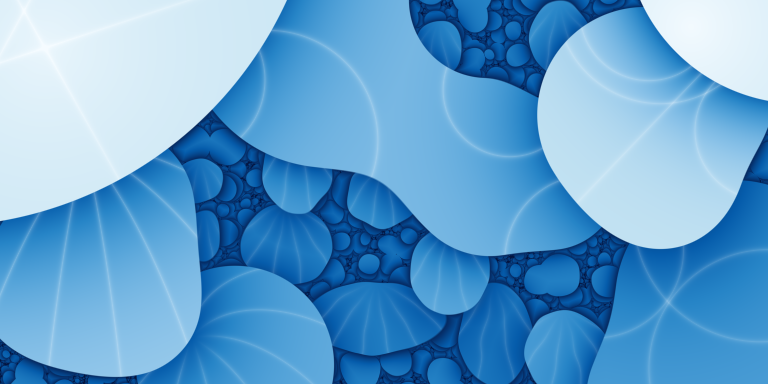
Reproduce this background procedurally as a Shadertoy shader.

```glsl
const vec3 PALETTE[7] = vec3[7](
    vec3(0.01, 0.08, 0.25), vec3(0.02, 0.20, 0.44), vec3(0.02, 0.36, 0.67),
    vec3(0.15, 0.52, 0.78), vec3(0.33, 0.64, 0.85), vec3(0.54, 0.76, 0.91),
    vec3(0.77, 0.89, 0.95));
const vec3 GLOW_COLOUR = vec3(0.96, 0.985, 1.0);
const float STROKE_WIDTH = 0.006;
const float STROKE_STRENGTH = 0.3;
const int LOBE_OCTAVES = 7;
const float LOBE_SIZE = 0.11;
const float LOBE_SHRINK = 0.63;
const float WARP = 0.012;

// Petals: centre and radii, front to back
const int PETAL_COUNT = 11;
const vec4 PETALS[PETAL_COUNT] = vec4[PETAL_COUNT](
    vec4(1.172, 0.297, 0.104, 0.117), vec4(0.773, 0.552, 0.091, 0.109),
    vec4(0.997, 0.492, 0.094, 0.086), vec4(1.474, 0.083, 0.109, 0.109),
    vec4(1.458, 0.901, 0.078, 0.099), vec4(1.141, 0.875, 0.062, 0.073),
    vec4(0.521, 0.531, 0.060, 0.057), vec4(0.529, 0.388, 0.047, 0.065),
    vec4(0.747, 0.362, 0.120, 0.104), vec4(0.977, 0.172, 0.182, 0.094),
    vec4(1.289, 0.128, 0.094, 0.135));

struct Canvas { vec3 colour; float open; float front; };

vec3 palette(float tone) {
    float s = clamp(tone, 0.0, 1.0) * 6.0;
    int i = min(int(s), 5);
    return mix(PALETTE[i], PALETTE[i + 1], s - float(i));
}

vec2 hash2(vec2 p) {
    vec3 q = fract(p.xyx * vec3(0.1031, 0.1030, 0.0973));
    q += dot(q, q.yzx + 33.33);
    return fract((q.xx + q.yz) * q.zy);
}

float gradientNoise(vec2 p) {
    vec2 i = floor(p), f = p - i, u = f * f * (3.0 - 2.0 * f);
    vec2 e = vec2(0.0, 1.0);
    float a = dot(hash2(i) - 0.5, f);
    float b = dot(hash2(i + e.yx) - 0.5, f - e.yx);
    float c = dot(hash2(i + e) - 0.5, f - e);
    float d = dot(hash2(i + 1.0) - 0.5, f - 1.0);
    return 2.0 * mix(mix(a, b, u.x), mix(c, d, u.x), u.y);
}

// Distances
float smoothMin(float a, float b, float k) {
    float h = max(k - abs(a - b), 0.0);
    return min(a, b) - h * h / (4.0 * k);
}

float disc(vec2 p, vec3 c) { return length(p - c.xy) - c.z; }

float blob(vec2 p, vec3 a, vec3 b, vec3 c, float kab, float k) {
    return smoothMin(smoothMin(disc(p, a), disc(p, b), kab), disc(p, c), k);
}

float lobes(vec2 p, float seed) {
    vec2 cell = floor(p);
    float d = 1.0;
    for (int y = -1; y <= 1; y++)
    for (int x = -1; x <= 1; x++) {
        vec2 id = cell + vec2(x, y);
        vec2 centre = id + 0.15 + 0.7 * hash2(id + seed);
        float radius = mix(0.15, 0.56, hash2(id + seed + 57.0).x);
        d = min(d, disc(p, vec3(centre, radius)));
    }
    return d;
}

// Pale strokes
float stroke(float d) { return STROKE_STRENGTH * exp(-abs(d) / STROKE_WIDTH); }

float ray(vec2 p, vec2 a, float angle) {
    return stroke(dot(p - a, vec2(-sin(angle), cos(angle))));
}

float ring(vec2 p, float x, float y, float r) { return stroke(disc(p, vec3(x, y, r))); }

float fan(vec2 p, vec2 apex, float count, float bend) {
    vec2 q = p - apex;
    float r = length(q), a = atan(q.x, -q.y);
    float phase = a * count + bend * a * r;
    return stroke((fract(phase) - 0.5) * r / count) * smoothstep(0.0, 0.12, r);
}

// Adds a layer beneath those already drawn, dark along their seam
void paint(inout Canvas c, float d, vec2 tones, float reach, float glow) {
    float depth = 1.0 - exp(-max(c.front, 0.0) / reach);
    vec3 ink = mix(palette(mix(tones.x, tones.y, depth)), GLOW_COLOUR, clamp(glow, 0.0, 1.0));
    float edge = 0.75 / iResolution.y;
    float cover = 1.0 - smoothstep(-edge, edge, d);
    c.colour += c.open * cover * ink;
    c.open *= 1.0 - cover;
    c.front = min(c.front, d);
}

void mainImage(out vec4 fragColor, in vec2 fragCoord) {
    vec2 p = fragCoord / iResolution.y;
    Canvas c = Canvas(vec3(0.0), 1.0, 4.0);

    // Bright corner discs
    vec2 star = vec2(0.117, 0.875);
    float glow = 0.75 * exp(-2.2 * length(p - star));
    glow += ray(p, star, -1.057) + ray(p, star, 0.32) + ray(p, vec2(0.04, 0.93), 1.07);
    paint(c, disc(p, vec3(-0.171, 1.419, 1.0095)), vec2(1.0), 1.0, glow);
    glow = 0.95 * exp(-2.5 * length(p - vec2(1.8, 0.93)));
    paint(c, disc(p, vec3(2.085, 1.1875, 0.458)), vec2(1.0), 1.0, glow);

    // Pale right blob
    float d = blob(p, vec3(1.680, 0.701, 0.281), vec3(1.724, 0.539, 0.185),
                   vec3(1.875, 0.740, 0.130), 0.1, 0.1);
    glow = ray(p, vec2(1.51, 0.479), 0.807) + ring(p, 1.69, 0.97, 0.18)
         + ring(p, 1.99, 0.66, 0.18) + ring(p, 1.72, 1.0, 0.27);
    paint(c, d, vec2(0.4, 1.0), 0.11, glow);

    // Central band with a notch in its upper edge
    d = blob(p, vec3(1.276, 0.557, 0.224), vec3(1.432, 0.531, 0.182),
             vec3(0.859, 0.948, 0.385), 0.05, 0.24);
    float notch = smoothMin(disc(p, vec3(1.268, 1.0, 0.203)),
                            disc(p, vec3(1.419, 0.909, 0.146)), 0.05);
    d = -smoothMin(-d, notch, 0.03);
    glow = ring(p, 0.698, 0.635, 0.286) + ring(p, 0.482, 0.792, 0.208)
         + ring(p, 1.328, 0.766, 0.174) + ring(p, 1.536, 0.323, 0.221);
    paint(c, d, vec2(0.4, 0.8), 0.13, glow);

    // Lower left, bottom and lower right leaves
    d = blob(p, vec3(0.326, 0.219, 0.198), vec3(0.143, 0.258, 0.2),
             vec3(0.286, 0.453, 0.221), 0.13, 0.13);
    paint(c, d, vec2(0.36, 0.91), 0.2, fan(p, vec2(0.22, 0.62), 2.2, 1.6));
    paint(c, disc(p, vec3(0.612, 0.05, 0.258)), vec2(0.32, 0.74), 0.15,
          0.7 * fan(p, vec2(0.5, 0.12), 1.4, 2.0));
    d = smoothMin(disc(p, vec3(1.914, 0.219, 0.312)), disc(p, vec3(1.771, -0.042, 0.245)), 0.1);
    glow = ring(p, 2.0, 0.04, 0.31) + ring(p, 1.98, 0.44, 0.33) + ring(p, 1.55, 0.35, 0.23);
    paint(c, d, vec2(0.31, 0.67), 0.2, 0.7 * glow);

    // Petals
    vec2 warped = p + WARP * vec2(gradientNoise(p * 14.0), gradientNoise(p * 14.0 + 40.0));
    for (int i = 0; i < PETAL_COUNT; i++) {
        vec4 petal = PETALS[i];
        vec2 q = warped - petal.xy;
        d = (length(q / petal.zw) - 1.0) * min(petal.z, petal.w);
        glow = 0.5 * fan(q, vec2(0.0, petal.w), 2.0, 3.0);
        paint(c, d, vec2(0.28, 0.72 - 0.025 * float(i)), 0.07, glow);
    }

    // Ever smaller lobes filling the gaps
    float size = LOBE_SIZE;
    for (int i = 0; i < LOBE_OCTAVES; i++) {
        float seed = 19.0 * float(i) + 7.0;
        d = lobes(warped / size + seed, seed) * size;
        paint(c, d, vec2(0.1, 0.5 - 0.05 * float(i)), size * 0.25, 0.0);
        size *= LOBE_SHRINK;
    }
    fragColor = vec4(c.colour + c.open * PALETTE[0], 1.0);
}
```
